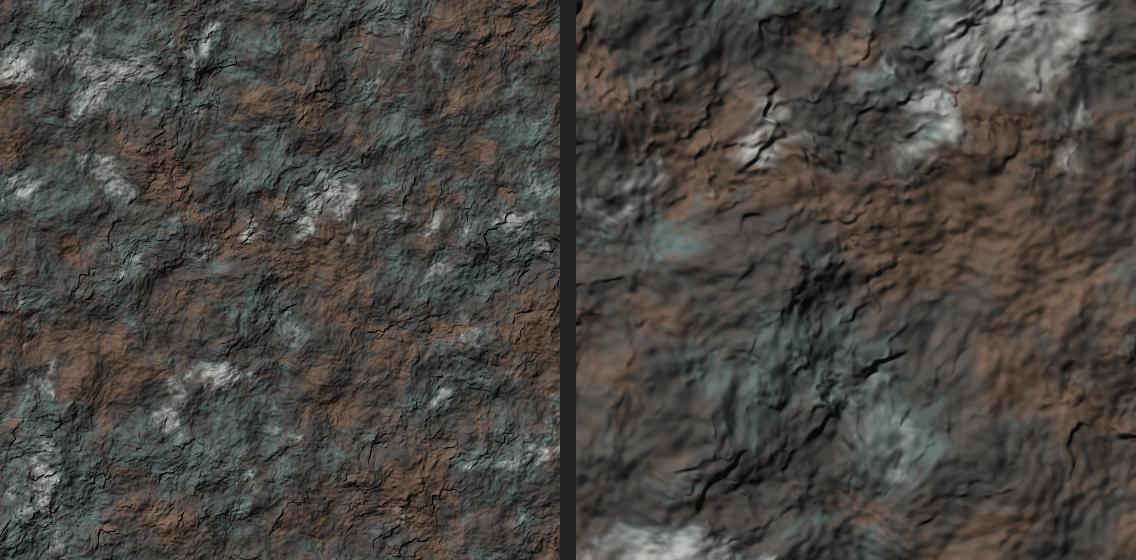
Left: the whole. Right: its middle third, enlarged.
A three.js fragment shader for this texture:

```glsl
// Weathered rock face: grey stone stained with rust, teal lichen and pale bloom.
// Gradient noise forms a rough height field, chipped by three sizes of ragged
// ledges that drop away from the light; slopes are lit from the upper left.

varying vec2 vUv;

const vec3 STONE = vec3(0.274, 0.264, 0.253);
const vec3 RUST = vec3(0.335, 0.276, 0.237);
const vec3 LICHEN = vec3(0.280, 0.321, 0.314);
const vec3 BLOOM = vec3(0.520, 0.526, 0.512);

const vec3 LIGHT = vec3(-0.50, 0.60, 0.75);
const float RELIEF = 0.022;        // height of the rough surface
const float ROUGH_SCALE = 9.0;
const float LEDGE_DROP = 0.0046;   // height lost at the largest ledges
const float LEDGE_COUNT = 7.0;     // largest ledges across the canvas
const float LEDGE_WIDTH = 0.07;    // share of a ledge that is cliff
const float FISSURE_DARK = 0.36;
const float SLOPE_STEP = 0.0012;   // sampling distance for the slope
const float STAIN_SCALE = 4.0;
const float BLOOM_SCALE = 7.5;
const float MOTTLE_SCALE = 19.0;

const mat2 OCTAVE_TURN = mat2(0.8, 0.6, -0.6, 0.8);

vec2 randomGradient(vec2 cell) {
  vec3 h = fract(cell.xyx * vec3(0.1031, 0.1030, 0.0973));
  h += dot(h, h.yzx + 33.33);
  float angle = 6.2832 * fract((h.x + h.y) * h.z);
  return vec2(cos(angle), sin(angle));
}

float gradientNoise(vec2 p) {
  vec2 cell = floor(p);
  vec2 f = p - cell;
  vec2 blend = f * f * f * (f * (f * 6.0 - 15.0) + 10.0);
  vec2 e = vec2(1.0, 0.0);
  float a = dot(randomGradient(cell), f);
  float b = dot(randomGradient(cell + e.xy), f - e.xy);
  float c = dot(randomGradient(cell + e.yx), f - e.yx);
  float d = dot(randomGradient(cell + e.xx), f - e.xx);
  return 1.4 * mix(mix(a, b, blend.x), mix(c, d, blend.x), blend.y);
}

float fbm(vec2 p, int octaves, float gain) {
  float sum = 0.0;
  float amplitude = 0.5;
  for (int i = 0; i < 7; i++) {
    if (i >= octaves) break;
    sum += amplitude * gradientNoise(p);
    p = OCTAVE_TURN * p * 2.03 + 17.3;
    amplitude *= gain;
  }
  return sum;
}

vec2 warp(vec2 p, float scale, float amount) {
  vec2 q = p * scale;
  return p + amount * vec2(fbm(q + 31.7, 3, 0.5), fbm(q + 72.1, 3, 0.5));
}

// Ragged sawtooth that climbs toward a cliff: height in x, fissure in y.
vec2 ledges(vec2 p, float count, float width, int octaves) {
  float downhill = dot(p, normalize(-LIGHT.xy));
  float ramp = fract(count * downhill + fbm(p * count + 43.0, octaves, 0.60));
  float gate = smoothstep(-0.05, 0.28, fbm(p * count * 1.7 + 87.0, 3, 0.6));
  float cliff = smoothstep(1.0 - width, 1.0, ramp);
  float middle = abs(ramp - 1.0 + 0.5 * width);
  float fissure = 1.0 - smoothstep(0.0, 0.5 * width, middle);
  return gate * vec2(ramp * (1.0 - cliff), fissure);
}

// Returns height in x and fissure darkness in y.
vec2 rockSurface(vec2 p) {
  vec2 q = warp(p, 9.0, 0.02);
  float broken = smoothstep(-0.30, 0.22, fbm(p * 4.5 + 63.0, 2, 0.5));
  vec2 surface = vec2(RELIEF * fbm(q * ROUGH_SCALE + 11.0, 5, 0.52), 0.0);
  float count = LEDGE_COUNT;
  float width = LEDGE_WIDTH;
  float strength = broken;
  for (int i = 0; i < 3; i++) {
    vec2 ledge = strength * ledges(q + 3.7 * float(i), count, width, 5 - i);
    surface.x += LEDGE_DROP * ledge.x;
    surface.y = max(surface.y, ledge.y);
    count *= 2.15;
    width *= 1.8;
    strength *= 0.65;
  }
  return surface;
}

vec3 rockColour(vec2 p, float height) {
  vec2 q = warp(p, 9.0, 0.03);
  float stain = fbm(q * STAIN_SCALE + 5.0, 7, 0.66);
  float bloom = fbm(q * BLOOM_SCALE + 59.0, 6, 0.66) - 0.6 * stain;
  float mottle = fbm(p * MOTTLE_SCALE + 23.0, 4, 0.62);

  vec3 colour = mix(STONE, RUST, smoothstep(0.02, 0.32, stain + 0.40 * mottle));
  colour = mix(colour, LICHEN, smoothstep(-0.02, 0.24, -stain + 0.35 * mottle));
  colour = mix(colour, BLOOM, 0.9 * smoothstep(0.20, 0.58, bloom + 0.2 * mottle));
  return colour * (1.0 + 0.28 * mottle + 6.0 * height);
}

void main() {
  vec2 p = vUv;
  vec2 surface = rockSurface(p);

  // Slope lighting, equal to one on level ground.
  float dx = rockSurface(p + vec2(SLOPE_STEP, 0.0)).x - surface.x;
  float dy = rockSurface(p + vec2(0.0, SLOPE_STEP)).x - surface.x;
  vec3 normal = normalize(vec3(-dx, -dy, SLOPE_STEP));
  float shade = clamp(dot(normal, LIGHT) / LIGHT.z, 0.16, 1.45);

  vec3 colour = rockColour(p, surface.x) * shade;
  colour *= 1.0 - FISSURE_DARK * surface.y;
  gl_FragColor = vec4(colour, 1.0);
}
```
